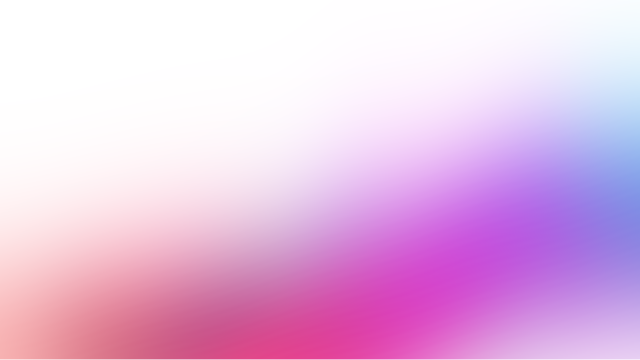
A WebGL 1 fragment shader for this background:

```glsl
precision highp float;

uniform vec2 u_resolution;

// Adds one stop to a soft ramp; alpha accumulates the total weight
void addStop(inout vec4 ramp, float offset, vec3 pigment) {
  ramp += vec4(pigment, 1.0) * exp(-1.6 * offset * offset);
}

// Light absorbed per channel along the crest of the glow, left to right
vec3 crestPigment(float x) {
  vec4 ramp = vec4(0.0);
  float s = x * 6.0;
  addStop(ramp, s, vec3(0.005, 0.25, 0.265));        // pale coral
  addStop(ramp, s - 1.0, vec3(0.155, 0.56, 0.49));   // coral
  addStop(ramp, s - 2.0, vec3(0.225, 0.71, 0.475));  // rose
  addStop(ramp, s - 3.0, vec3(0.185, 0.75, 0.44));   // hot pink
  addStop(ramp, s - 4.0, vec3(0.155, 0.74, 0.21));   // magenta
  addStop(ramp, s - 5.0, vec3(0.28, 0.655, 0.12));   // violet
  addStop(ramp, s - 6.0, vec3(0.54, 0.44, 0.115));   // blue
  return ramp.rgb / ramp.a;
}

// Crest height per channel; the offsets separate the hues vertically
vec3 crestHeight(float x) {
  return vec3(
    0.3 * smoothstep(0.15, 0.6, x) + 0.13 * smoothstep(0.55, 0.95, x),
    0.012 + 0.318 * smoothstep(0.42, 0.88, x),
    0.005 + 0.32 * smoothstep(0.45, 1.05, x)
  );
}

// Fade distance above the crest, broader around the central pink
vec3 upperSpread(float x) {
  float hazeOffset = (x - 0.55) / 0.12;
  float opening = smoothstep(0.05, 0.35, x);
  return vec3(
    mix(0.245, 0.332, smoothstep(0.6, 1.0, x)),
    mix(0.312, 0.337, opening) + 0.055 * exp(-hazeOffset * hazeOffset),
    mix(0.312, 0.335, opening)
  );
}

void main() {
  vec2 uv = gl_FragCoord.xy / u_resolution;
  vec3 height = uv.y - crestHeight(uv.x);
  vec3 spread = upperSpread(uv.x);

  // Red absorption lingers below its crest, muting the lower pink
  float lowerRed = 0.2 + 0.22 * smoothstep(0.35, 0.6, uv.x)
    - 0.09 * smoothstep(0.75, 1.0, uv.x);
  spread.r = height.r < 0.0 ? lowerRed : spread.r;

  // Subtract the glow from white
  vec3 falloff = height / spread;
  vec3 glow = crestPigment(uv.x) * exp(-falloff * falloff);

  // Barely visible slanted ripples, present only in the glow
  float across = uv.y - 0.45 * uv.x;
  float ripple = sin(across * 310.0 + 2.0 * sin(uv.x * 23.0))
    + sin(across * 190.0 - uv.x * 37.0);
  vec3 color = 1.0 - glow * (1.0 + 0.003 * ripple);

  // Thin pale rim along the lower border
  color = mix(color, vec3(1.0), 0.6 * (1.0 - smoothstep(0.001, 0.004, uv.y)));
  gl_FragColor = vec4(color, 1.0);
}
```
